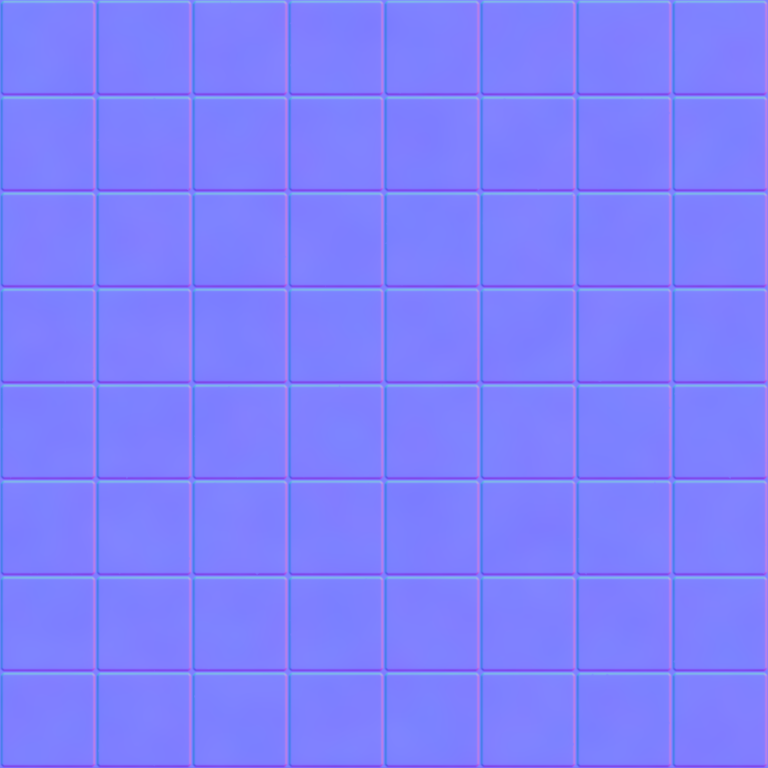
A WebGL 2 fragment shader for this texture map:

```glsl
#version 300 es
precision highp float;
// Tangent-space normal map of an 8 by 8 grid of square glazed tiles.
// Each tile is a rounded box whose bevel tilts the normal outward; wrapping
// gradient noise adds soft waves to the glaze and rare nicks to the edges.

uniform vec2 u_resolution;
out vec4 fragColor;

// Two random values in 0..1 for an integer cell
vec2 hash2(vec2 cell) {
    uvec2 h = uvec2(ivec2(cell)) * uvec2(1597u, 3571u) + uvec2(911u, 377u);
    h.x += h.y * 2711u;
    h.y += h.x * 1663u;
    h ^= h >> 7u;
    h *= 26699u;
    h.x += h.y * 4177u;
    h.y += h.x * 7919u;
    h ^= h >> 11u;
    return vec2(h & 65535u) / 65535.0;
}

// Slope of one lattice corner, repeating after the given period
float cornerRamp(vec2 cell, vec2 corner, vec2 local, float period, float seed) {
    float angle = 6.28319 * hash2(mod(cell + corner, period) + seed).x;
    return dot(vec2(cos(angle), sin(angle)), local - corner);
}

// Gradient noise over the unit canvas that wraps at its edges
float wrapNoise(vec2 uv, float period, float seed) {
    vec2 cell = floor(uv * period);
    vec2 f = fract(uv * period);
    vec2 w = f * f * f * (f * (f * 6.0 - 15.0) + 10.0);
    float low = mix(cornerRamp(cell, vec2(0, 0), f, period, seed),
                    cornerRamp(cell, vec2(1, 0), f, period, seed), w.x);
    float high = mix(cornerRamp(cell, vec2(0, 1), f, period, seed),
                     cornerRamp(cell, vec2(1, 1), f, period, seed), w.x);
    return mix(low, high, w.y);
}

void main() {
    vec2 uv = gl_FragCoord.xy / u_resolution;
    vec2 tile = floor(uv * 8.0);
    vec2 p = fract(uv * 8.0) - 0.5;
    float pixel = 8.0 / min(u_resolution.x, u_resolution.y);

    // Rounded tile outline: distance and outward direction
    vec2 q = abs(p) - 0.45;
    vec2 beyond = max(q, 0.0);
    float dist = length(beyond) + min(max(q.x, q.y), 0.0) - 0.05;
    vec2 outward = sign(p) * beyond / max(length(beyond), 0.0001);

    // Narrow bevel beside the grout, with a few tiny nicks
    float width = max(0.0135, 0.6 * pixel);
    float bevel = exp(-pow((dist + 0.018) / width, 2.0));
    float nick = smoothstep(0.46, 0.62, wrapNoise(uv, 112.0, 300.0));
    float wear = 1.0 + 0.12 * wrapNoise(uv, 40.0, 200.0) - 0.5 * nick;
    vec2 slope = 0.43 * bevel * wear * outward;

    // Faint pillow shading that fades into the tile
    slope += 0.045 * sign(p) * exp((abs(p) - 0.5) / 0.05) * (1.0 - bevel)
           * smoothstep(0.0, 0.03, -dist);

    // Uneven glaze: a slight tilt per tile and broad waves
    vec2 waves = vec2(wrapNoise(uv, 12.0, 20.0), wrapNoise(uv, 12.0, 70.0))
               + 0.5 * vec2(wrapNoise(uv, 24.0, 110.0), wrapNoise(uv, 24.0, 150.0));
    vec2 tilt = hash2(tile + 500.0) - 0.5;
    slope += (0.045 * waves + 0.016 * tilt + vec2(-0.006, 0.004)) * (1.0 - bevel);

    // Pack the normal; steep parts lose some blue
    fragColor = vec4(0.5 + 0.5 * slope, 1.0 - 0.5 * dot(slope, slope), 1.0);
}
```
